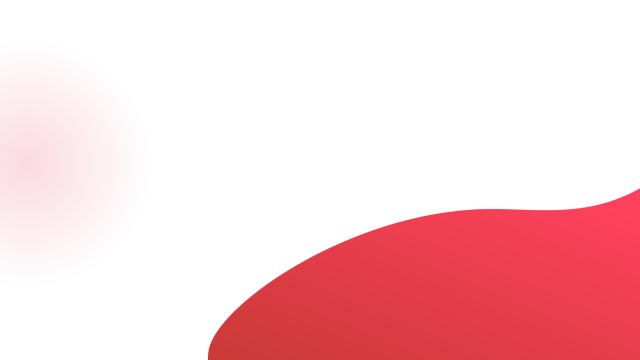
Reproduce this background procedurally as a WebGL 2 fragment shader.

```glsl
#version 300 es
precision highp float;

uniform vec2 u_resolution;
out vec4 fragColor;

vec2 bezier(vec2 a, vec2 b, vec2 c, vec2 d, float t) {
    float s = 1.0 - t;
    return s * s * s * a + 3.0 * s * s * t * b + 3.0 * s * t * t * c + t * t * t * d;
}

vec2 bezierTangent(vec2 a, vec2 b, vec2 c, vec2 d, float t) {
    float s = 1.0 - t;
    return s * s * (b - a) + 2.0 * s * t * (c - b) + t * t * (d - c);
}

// Approximate distance to a curve that runs left to right, positive below it
float depthBelow(vec2 p, vec2 a, vec2 b, vec2 c, vec2 d) {
    float lo = 0.0, hi = 1.0;
    for (int i = 0; i < 20; i++) {
        float mid = 0.5 * (lo + hi);
        if (bezier(a, b, c, d, mid).x < p.x) lo = mid;
        else hi = mid;
    }
    vec2 toCurve = bezier(a, b, c, d, lo) - p;
    vec2 tangent = normalize(bezierTangent(a, b, c, d, lo));
    return tangent.x * toCurve.y - tangent.y * toCurve.x;
}

// The hill rises from the bottom edge, then dips and lifts at the right
float hillDepth(vec2 p) {
    vec2 crest = vec2(1.3657, 0.4194);
    if (p.x < crest.x)
        return depthBelow(p, vec2(0.5787, 0.0161), vec2(0.5787, 0.1382),
                          vec2(0.9722, 0.4194), crest);
    return depthBelow(p, crest, vec2(1.5046, 0.4194),
                      vec2(1.6319, 0.3956), vec2(1.7778, 0.477));
}

void main() {
    vec2 p = gl_FragCoord.xy / u_resolution.y;
    float pixel = 1.0 / u_resolution.y;

    // Soft pink glow on white
    float glow = clamp(1.0 - distance(p, vec2(0.0764, 0.546)) / 0.347, 0.0, 1.0);
    vec3 color = mix(vec3(1.0), vec3(0.984, 0.855, 0.88), glow);

    // Red hill, brighter toward the upper right
    float shade = clamp((p.x - 0.5787) * 0.462 + p.y * 1.11, 0.0, 1.0);
    vec3 hillColor = mix(vec3(0.788, 0.227, 0.212), vec3(1.0, 0.255, 0.365), shade);
    float hill = smoothstep(-0.7 * pixel, 0.7 * pixel, hillDepth(p));

    fragColor = vec4(mix(color, hillColor, hill), 1.0);
}
```
